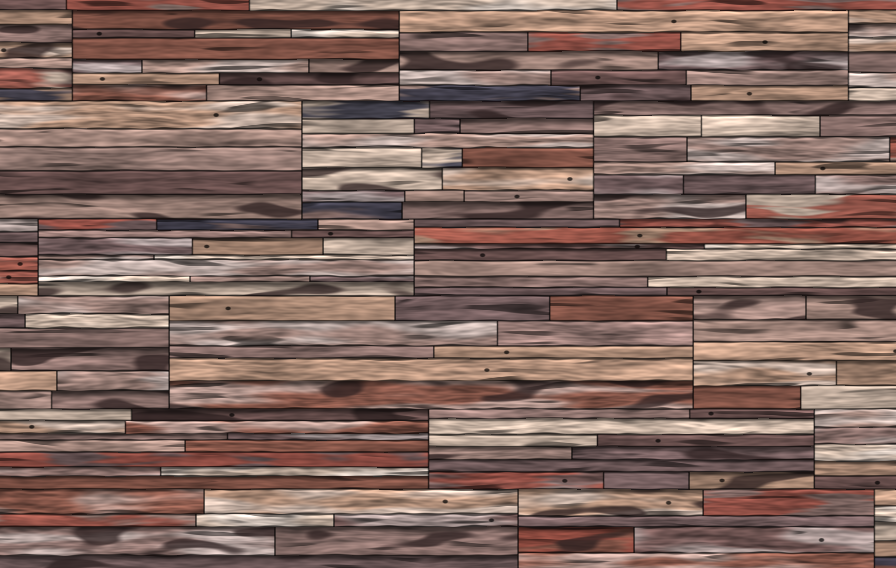
A Shadertoy shader for this texture:

```glsl
float hash(vec2 p) {
    vec3 q = fract(p.xyx * vec3(0.1031, 0.1030, 0.0973));
    q += dot(q, q.yzx + 33.33);
    return fract((q.x + q.y) * q.z);
}

float corner(vec2 cell, vec2 offset) {
    float angle = 6.2832 * hash(cell);
    return dot(vec2(cos(angle), sin(angle)), offset);
}

float gradientNoise(vec2 p) {
    vec2 i = floor(p), f = p - i, e = vec2(1, 0);
    vec2 w = f * f * f * (f * (f * 6.0 - 15.0) + 10.0);
    float low = mix(corner(i, f), corner(i + e, f - e), w.x);
    float high = mix(corner(i + e.yx, f - e.yx), corner(i + 1.0, f - 1.0), w.x);
    return 1.5 * mix(low, high, w.y);
}

// Joints sit near whole numbers; every multiple of count stays fixed
float joint(float i, float count, float jitter, float seed) {
    return mod(i, count) < 0.5 ? i : i + jitter * (hash(vec2(i, seed)) - 0.5);
}

// Returns the start, end and index of the piece around x
vec3 span(float x, float count, float jitter, float seed) {
    float i = floor(x + 0.5);
    i -= step(x, joint(i, count, jitter, seed));
    return vec3(joint(i, count, jitter, seed), joint(i + 1.0, count, jitter, seed), i);
}

vec3 woodColor(float pick) {
    vec3 woods[8] = vec3[8](
        vec3(0.53, 0.43, 0.41), vec3(0.63, 0.52, 0.48),
        vec3(0.42, 0.34, 0.34), vec3(0.51, 0.33, 0.28),
        vec3(0.75, 0.67, 0.61), vec3(0.57, 0.47, 0.44),
        vec3(0.67, 0.54, 0.46), vec3(0.42, 0.32, 0.31));
    return woods[int(pick * 7.99)];
}

void mainImage(out vec4 fragColor, in vec2 fragCoord) {
    vec2 p = fragCoord / iResolution.y;
    float pixel = 1.0 / iResolution.y;
    p.y += 0.0012 * gradientNoise(p * vec2(11.0, 30.0));

    // Tiers hold panels, panels hold rows, rows hold planks
    vec3 tier = span(p.y * 5.8 + 0.3, 100.0, 0.3, 1.0);
    float across = p.x / 0.8 + 1.0 + 7.0 * hash(vec2(tier.z, 5.0));
    vec3 panel = span(across, 100.0, 0.6, tier.z);
    float panelSeed = tier.z * 17.0 + panel.z * 5.0;
    float rows = 5.0 + floor(2.7 * hash(vec2(panelSeed, 3.0)));
    float v = (p.y * 5.8 + 0.3 - tier.x) / (tier.y - tier.x) * rows;
    vec3 row = span(v, rows, 0.6, panelSeed);
    float rowSeed = panelSeed * 9.0 + row.z;
    float count = 1.0 + floor(2.6 * hash(vec2(rowSeed, 7.0)));
    float u = (across - panel.x) / (panel.y - panel.x) * count;
    vec3 plank = span(u, count, 0.8, rowSeed);

    // Plank size and position inside it, in canvas heights
    vec2 unit = vec2(0.8 * (panel.y - panel.x) / count,
                     (tier.y - tier.x) / 5.8 / rows);
    vec2 size = unit * vec2(plank.y - plank.x, row.y - row.x);
    vec2 local = unit * vec2(u - plank.x, v - row.x);
    vec2 id = vec2(rowSeed, plank.z + 11.0);
    float tone = hash(id + 20.0), finish = hash(id + 40.0);
    float depth = hash(id + 60.0), wear = hash(id + 80.0);

    // Grain runs along the plank and bends slowly
    vec2 g = p + 40.0 * vec2(tone, finish);
    g.y += 0.006 * gradientNoise(g * vec2(5.0, 22.0));
    float bands = gradientNoise(g * vec2(3.5, 55.0));
    float fibers = gradientNoise(g * vec2(9.0, 125.0));
    float fine = gradientNoise(g * vec2(35.0, 240.0));
    float stain = gradientNoise(g * vec2(7.0, 24.0));
    float grain = 0.20 * bands + 0.22 * fibers + 0.16 * fine + 0.16 * stain;

    vec3 color = woodColor(tone) * (0.92 + 0.2 * wear);
    color = mix(color, vec3(0.66, 0.64, 0.63),
                0.55 * step(0.72, wear) * smoothstep(-0.3, 0.4, stain + bands));

    // A few planks keep worn red or dark blue paint
    float paint = smoothstep(-0.45, 0.0, stain + 0.5 * fibers);
    color = mix(color, vec3(0.53, 0.27, 0.23), 0.85 * paint * step(0.92, finish));
    color = mix(color, vec3(0.20, 0.20, 0.25), 0.9 * paint * step(finish, 0.045));
    color *= 1.0 + grain * (0.75 + 0.6 * wear);

    // Cracks, dark rot and nail holes
    float crack = smoothstep(0.28, 0.48, gradientNoise(g * vec2(6.0, 85.0) + 9.0));
    color *= 1.0 - 0.5 * crack * smoothstep(-0.1, 0.3, stain);
    float rot = smoothstep(0.15, 0.45, gradientNoise(g * vec2(9.0, 38.0) + 31.0));
    color = mix(color, vec3(0.18, 0.13, 0.13), 0.75 * rot * step(0.78, depth));
    vec2 nail = (local - size * vec2(0.1 + 0.8 * wear, 0.5)) * vec2(0.7, 1.0);
    float hole = 1.0 - smoothstep(0.0018, 0.0018 + 1.5 * pixel, length(nail));
    color *= 1.0 - 0.7 * hole * step(0.75, tone);

    // Lit upper lip, cast shadow and rough dark joints
    float rough = 0.0022 * gradientNoise(g * vec2(28.0, 5.0)) * wear;
    float top = size.y - local.y + rough;
    float bottom = local.y + rough;
    float side = min(local.x, size.x - local.x);
    float lip = smoothstep(0.001, 0.003, top) - smoothstep(0.003, 0.008, top);
    color *= 1.0 + 0.2 * lip * step(depth, 0.6);
    color *= mix(0.45, 1.0, smoothstep(0.0, 0.002 + 0.013 * depth * depth * depth, top));
    color *= mix(0.28, 1.0, smoothstep(0.0003, 0.0025 + pixel * 0.4, bottom));
    color *= mix(0.35, 1.0, smoothstep(0.0003, 0.0018 + pixel * 0.4, side));
    color = max(color, vec3(0.10, 0.07, 0.065));
    fragColor = vec4(clamp(color, 0.0, 1.0), 1.0);
}
```
